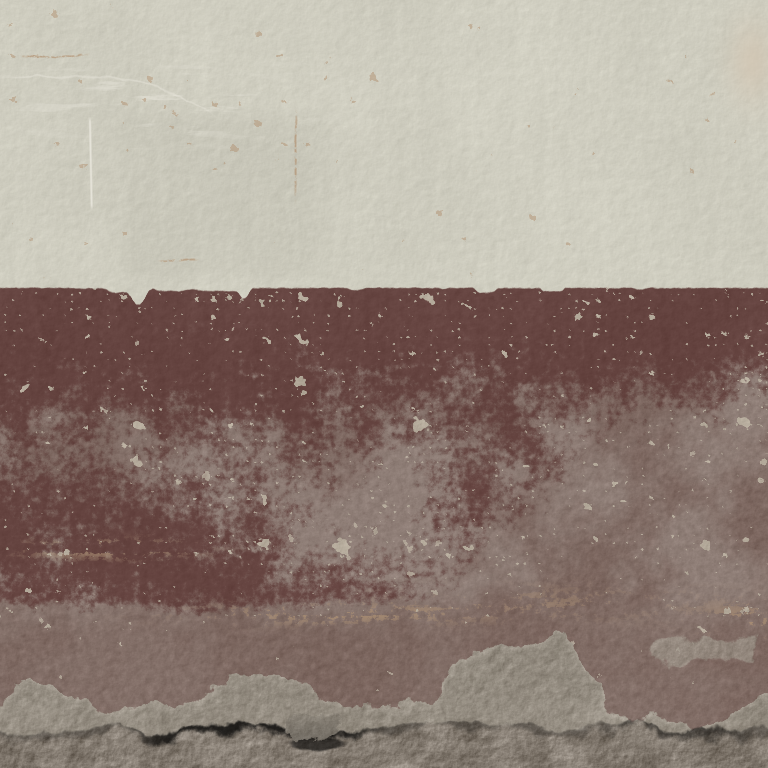
This texture is drawn by a Shadertoy shader. Its source:

```glsl
// A weathered wall: pale upper paint, a worn oxide-red dado and a broken concrete
// foot. Gradient noise, soft masks and hashed paint flakes are layered in order.

vec2 hash2(vec2 p) {
    vec3 q = fract(p.xyx * vec3(0.1031, 0.1030, 0.0973));
    q += dot(q, q.yzx + 33.33);
    return fract((q.xx + q.yz) * q.zy);
}

float corner(vec2 i, vec2 f, vec2 o) {
    return dot(hash2(i + o) * 2.0 - 1.0, f - o);
}

float noise(vec2 p) {
    vec2 i = floor(p), f = p - i, u = f * f * (3.0 - 2.0 * f), e = vec2(0, 1);
    return mix(mix(corner(i, f, e.xx), corner(i, f, e.yx), u.x),
               mix(corner(i, f, e.xy), corner(i, f, e.yy), u.x), u.y);
}

float fbm(vec2 p) {
    float sum = 0.0, amp = 0.8;
    for (int i = 0; i < 6; i++) {
        sum += amp * noise(p);
        p = mat2(1.6, 1.2, -1.2, 1.6) * p + 7.3;
        amp *= 0.55;
    }
    return sum;
}

float blob(vec2 p, float x, float y, float w, float h) {
    vec2 q = (p - vec2(x, y)) / vec2(w, h);
    return exp(-dot(q, q));
}

float span(float x, float a, float b, float soft) {
    return smoothstep(a - soft, a + soft, x) - smoothstep(b - soft, b + soft, x);
}

float hairline(float d) {
    return 1.0 - smoothstep(0.0, 0.0012 + 1.0 / iResolution.y, abs(d));
}

// Ragged flakes, at most one in each cell
float flakes(vec2 p, float scale, float density) {
    vec2 q = p * scale, id = floor(q), r = hash2(id + scale), s = hash2(id + scale * 3.0);
    vec2 d = q - id - 0.35 - 0.3 * r + 0.2 * vec2(noise(q * 5.0), noise(q * 5.0 + 31.0));
    d = mat2(0.9, 0.4, -0.4, 0.9) * d * vec2(0.7 + 0.5 * s.y, 1.4);
    float aa = 0.7 * scale / iResolution.y;
    float edge = length(d) - mix(0.06, 0.22, s.y * s.y) + 0.13 * noise(q * 11.0);
    return step(s.x, density) * smoothstep(aa, -aa, edge);
}

void mainImage(out vec4 fragColor, in vec2 fragCoord) {
    vec2 p = fragCoord / iResolution.xy;
    float x = p.x, y = p.y, px = 1.0 / iResolution.y;
    float cloud = fbm(p * 5.0 + 3.0), rough = fbm(p * 22.0), grain = fbm(p * 110.0);
    float relief = fbm(p * 75.0 + vec2(-0.12, 0.12)) - fbm(p * 75.0);
    float brush = fbm(p * vec2(55, 9)), drag = fbm(p * vec2(9, 75) + 4.0);
    float scuff = fbm(p * 46.0 + 9.0);

    // Pale upper coat with stains, scratches and rusty flecks
    vec3 pale = vec3(0.807, 0.8, 0.747) + 0.035 * cloud + 0.02 * brush + 0.02 * grain + 0.07 * relief;
    pale -= 0.02 * span(x, 0.16, 0.42, 0.015) * span(y, 0.64, 0.85, 0.015);
    pale = mix(pale, vec3(0.83, 0.77, 0.69), 0.6 * blob(p, 0.98, 0.92, 0.03, 0.05));
    float scratch = 0.6 * smoothstep(0.15, 0.4, drag) * blob(p, 0.2, 0.87, 0.18, 0.05);
    scratch += 0.5 * hairline(y - 0.9 + 2.0 * pow(x - 0.12, 2.0) * step(0.12, x) - 0.008 * rough)
        * span(x, 0.02, 0.27, 0.02);
    scratch += hairline(x - 0.118 + 0.02 * (y - 0.8)) * span(y, 0.73, 0.845, 0.004);
    pale = mix(pale, vec3(0.9, 0.89, 0.85), min(scratch, 1.0));
    float rust = hairline(x - 0.385 - 0.003 * rough) * span(y, 0.75, 0.85, 0.02);
    rust += hairline(y - 0.928 - 0.006 * rough) * span(x, 0.03, 0.11, 0.01);
    rust += hairline(y - 0.661 - 0.004 * rough) * span(x, 0.21, 0.256, 0.006);
    rust *= smoothstep(-0.2, 0.15, grain);
    float fleck = blob(p, 0.25, 0.87, 0.24, 0.06);
    rust += 0.7 * flakes(p, 34.0, 0.03 + 0.25 * fleck);
    rust += 0.7 * smoothstep(0.5, 0.58, scuff + 0.12 * fleck);
    pale = mix(pale, vec3(0.70, 0.58, 0.46), 0.75 * min(rust, 1.0));

    // Red dado, rubbed through to a mauve undercoat
    vec3 red = vec3(0.40, 0.27, 0.255) + 0.03 * cloud + 0.02 * brush + 0.03 * grain + 0.04 * relief;
    vec3 mauve = mix(vec3(0.49, 0.41, 0.38), vec3(0.57, 0.51, 0.48),
        smoothstep(-0.3, 0.3, cloud + 0.4 * rough) * (1.0 - 0.6 * smoothstep(0.24, 0.16, y)));
    mauve += 0.07 * grain + 0.08 * relief;
    float wear = 0.95 * smoothstep(0.09, -0.11, y - mix(0.13, 0.47, smoothstep(0.4, 0.87, x)));
    wear += 0.5 * blob(p, 0.13, 0.42, 0.19, 0.07) + 0.55 * blob(p, 0.47, 0.36, 0.14, 0.10);
    wear += 0.35 * blob(p, 0.70, 0.48, 0.22, 0.07) + 0.2 * smoothstep(0.58, 0.4, y);
    wear += 0.9 * smoothstep(0.225, 0.19, y + 0.03 * rough);
    wear += 0.4 * cloud + 0.5 * rough + 0.55 * grain + 0.25 * (brush + drag);
    vec3 dado = mix(red, mauve, 0.92 * smoothstep(0.15, 0.75, wear) * smoothstep(0.6, 0.5, y));
    float ochre = blob(p, 0.43, 0.2, 0.16, 0.012) + blob(p, 0.14, 0.285, 0.1, 0.012)
        + blob(p, 0.97, 0.19, 0.05, 0.02) + 0.5 * blob(p, 0.7, 0.215, 0.2, 0.02);
    dado = mix(dado, vec3(0.67, 0.56, 0.45), 0.8 * ochre * smoothstep(0.1, 0.3, drag + 0.7 * grain));

    // Fallen flakes, thickest just beneath the paint line
    float cluster = clamp(0.5 + 0.9 * cloud, 0.15, 1.0) * smoothstep(0.12, 0.3, y);
    float high = 1.0 + smoothstep(0.4, 0.58, y), chip = flakes(p, 19.0, 0.4 * cluster);
    chip = max(chip, flakes(p + 0.21, 42.0, 0.2 * high * cluster));
    chip = max(chip, 0.9 * flakes(p + 0.53, 105.0, 0.3 * high * cluster));
    chip = max(chip, 0.8 * smoothstep(0.5, 0.55, scuff + 0.2 * cloud + 0.04 * high) * step(0.1, y));
    dado = mix(dado, vec3(0.71, 0.67, 0.61) + 0.06 * rough + 0.1 * relief, chip);

    // Paint line with small breaks and one drip
    float line = 0.625 + 0.002 * grain - 0.004 * smoothstep(0.1, 0.2, noise(vec2(x * 17.0, 2.3)));
    line -= 0.006 * (span(x, 0.62, 0.645, 0.005) + span(x, 0.14, 0.195, 0.008))
        + 0.016 * span(x, 0.172, 0.188, 0.007) + 0.01 * span(x, 0.312, 0.325, 0.005);
    vec3 col = mix(dado, pale, smoothstep(-px, px, y - line));

    // Exposed concrete with a ragged edge, and a mended patch
    float crest = 0.082 + 0.03 * span(x, 0.02, 0.065, 0.02) + 0.035 * span(x, 0.25, 0.41, 0.03)
        + 0.08 * span(x, 0.585, 0.77, 0.035) - 0.025 * span(x, 0.81, 0.95, 0.015);
    float depth = crest + 0.04 * fbm(p * 17.0) - y;
    vec2 mend = abs(p - vec2(0.91, 0.152)) - vec2(0.07, 0.014);
    vec3 concrete = vec3(0.58, 0.55, 0.505) + 0.05 * (cloud + rough) + 0.08 * grain + 0.16 * relief;
    col = mix(col, concrete + 0.03, 0.7 * smoothstep(-0.002, 0.003, 0.03 * rough - max(mend.x, mend.y)));
    col = mix(col, concrete + 0.05 * smoothstep(0.012, 0.0, depth), smoothstep(-px, px, depth));

    // Rubble below the ledge, its shadowed crack and a loose stone
    float ledge = 0.05 + 0.03 * fbm(vec2(x * 11.0, y * 9.0)) - y;
    vec3 rubble = vec3(0.51, 0.475, 0.435) + 0.14 * rough + 0.1 * grain + 0.25 * relief + 0.08 * drag;
    col = mix(col, rubble, smoothstep(-0.002, 0.003, ledge));
    float crack = 0.25 + 0.5 * span(x, 0.19, 0.48, 0.04) + 0.25 * span(x, 0.8, 0.96, 0.03);
    col *= 1.0 - crack * smoothstep(-0.003, 0.001, ledge) * smoothstep(0.012, 0.001, ledge + 0.02 * rough);
    col *= 1.0 - 0.6 * smoothstep(0.4, 0.7, blob(p, 0.415, 0.032, 0.042, 0.01) + 0.5 * rough);
    vec2 stone = pow(abs(p - vec2(0.407, 0.055) + 0.02 * rough) / vec2(0.036, 0.016), vec2(2.5));
    col = mix(col, concrete * (0.86 + 5.0 * (y - 0.055)), smoothstep(1.1, 0.9, stone.x + stone.y));

    fragColor = vec4(clamp(col, 0.0, 1.0), 1.0);
}
```
